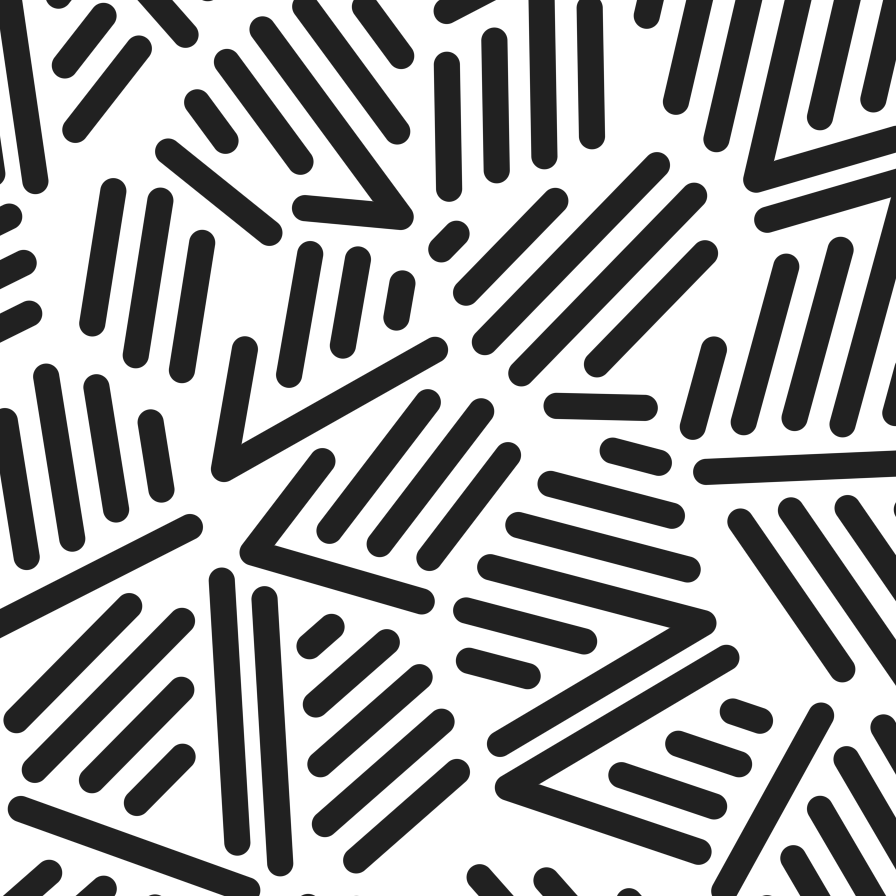
This pattern is drawn by a three.js fragment shader. Its source:

```glsl
varying vec2 vUv;

const float RADIUS = 0.0146;
const float INSET = 0.0232;
const float PITCH = 0.0535;

vec2 hash2(vec2 c) {
  return fract(sin(vec2(dot(c, vec2(127.1, 311.7)), dot(c, vec2(269.5, 183.3)))) * 43758.5453);
}

// Jittered centre of a patch, in canvas units
vec2 site(vec2 cell) {
  return (cell + 0.15 + 0.7 * hash2(cell + 11.0)) / 3.8;
}

vec2 nearestCell(vec2 p) {
  vec2 base = floor(p * 3.8), nearest = base;
  float best = 9.0;
  for (int j = -1; j <= 1; j++)
  for (int i = -1; i <= 1; i++) {
    vec2 cell = base + vec2(float(i), float(j));
    float dist = length(site(cell) - p);
    if (dist < best) { best = dist; nearest = cell; }
  }
  return nearest;
}

// Range of t for which origin + t * dir stays inside the inset Voronoi patch
vec2 clipToPatch(vec2 home, vec2 origin, vec2 dir) {
  vec2 centre = site(home), span = vec2(-2.0, 2.0);
  for (int j = -2; j <= 2; j++)
  for (int i = -2; i <= 2; i++) {
    if (i == 0 && j == 0) continue;
    vec2 delta = site(home + vec2(float(i), float(j))) - centre;
    vec2 normal = normalize(delta);
    float room = 0.5 * length(delta) - INSET - dot(origin - centre, normal);
    float rate = dot(dir, normal);
    if (rate > 1e-4) span.y = min(span.y, room / rate);
    else if (rate < -1e-4) span.x = max(span.x, room / rate);
    else if (room < -1e-4) span.y = -2.0;
  }
  return span;
}

// Offset to the neighbour across the flattest edge on one side
vec2 borderNeighbour(vec2 home, float side) {
  vec2 centre = site(home), chosen = vec2(0.0, side);
  float best = 9.0;
  for (int j = -1; j <= 1; j++)
  for (int i = -1; i <= 1; i++) {
    if (i == 0 && j == 0) continue;
    vec2 delta = site(home + vec2(float(i), float(j))) - centre;
    float score = length(delta * vec2(1.8, 1.0)) + (delta.y * side < 0.0 ? 1.0 : 0.0);
    if (score < best) { best = score; chosen = delta; }
  }
  return chosen;
}

// Round-capped bar along a clipped line; stubs are dropped
float bar(vec2 p, vec2 origin, vec2 dir, vec2 span) {
  if (span.y - span.x < 0.012) return 1.0;
  float t = clamp(dot(p - origin, dir), span.x, span.y);
  return length(p - origin - dir * t) - RADIUS;
}

void main() {
  vec2 p = vUv;
  vec2 home = nearestCell(p);
  vec2 pick = hash2(home + 37.0), turn = hash2(home + 73.0);

  // Long bar along one border of the patch
  vec2 delta = borderNeighbour(home, pick.x < 0.5 ? -1.0 : 1.0);
  vec2 normal = normalize(delta);
  vec2 along = vec2(-normal.y, normal.x) * (pick.y < 0.5 ? -1.0 : 1.0);
  vec2 edge = site(home) + normal * (0.5 * length(delta) - INSET);
  vec2 edgeSpan = clipToPatch(home, edge, along);
  vec2 corner = edge + along * edgeSpan.x;
  float dist = bar(p, edge, along, edgeSpan);

  // Parallel bars, counted from the corner where the border bar starts
  float angle = mix(0.65, 1.35, turn.x);
  vec2 dir = cos(angle) * along - sin(angle) * normal;
  vec2 across = sin(angle) * along + cos(angle) * normal;
  float k = floor(dot(p - corner, across) / PITCH + 0.5);
  vec2 origin = corner + across * k * PITCH;
  vec2 span = clipToPatch(home, origin, dir);

  // The first bar may join the border bar as a V; the others keep clear of it
  bool joined = abs(k) < 0.5 && turn.y > 0.4 && edgeSpan.y - edgeSpan.x > 0.05;
  if (!joined) {
    if (k > -0.5) span.x = max(span.x, (k * PITCH * cos(angle) + 0.047) / sin(angle));
    span += vec2(0.012, -0.012) * hash2(home * 7.0 + k);
  }
  dist = min(dist, bar(p, origin, dir, span));

  float soft = 0.7 * fwidth(vUv.x);
  float ink = 1.0 - smoothstep(-soft, soft, dist);
  gl_FragColor = vec4(mix(vec3(1.0), vec3(0.128), ink), 1.0);
}
```
